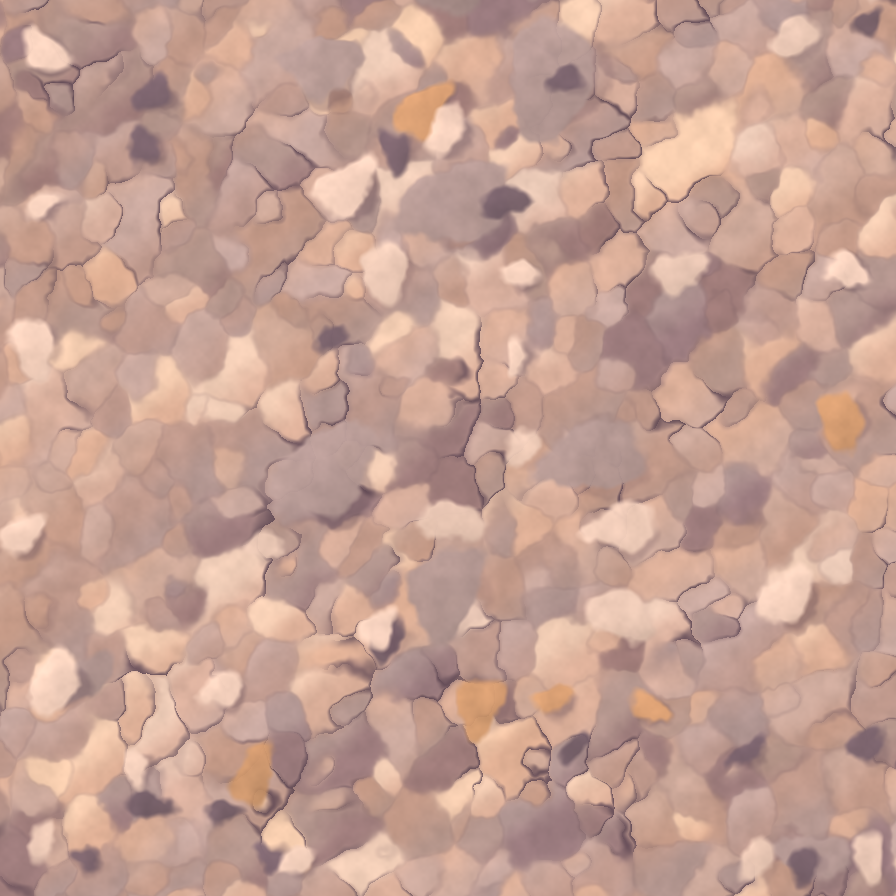
Reproduce this texture procedurally as a three.js fragment shader.

```glsl
// Soft-focus bed of peach, tan and grey gravel with scattered larger pebbles.
varying vec2 vUv;

const vec3 SHADOW = vec3(0.36, 0.27, 0.32);

// Sine-free hash: three random values per lattice point
vec3 hash3(vec2 p) {
  vec3 q = fract(p.xyx * vec3(0.1031, 0.1030, 0.0973));
  q += dot(q, q.yxz + 33.33);
  return fract((q.xxy + q.yzz) * q.zyx);
}

float noise(vec2 p) {
  vec2 i = floor(p);
  vec2 f = fract(p);
  f = f * f * (3.0 - 2.0 * f);
  float low = mix(hash3(i).x, hash3(i + vec2(1.0, 0.0)).x, f.x);
  float high = mix(hash3(i + vec2(0.0, 1.0)).x, hash3(i + 1.0).x, f.x);
  return mix(low, high, f.y);
}

float fbm(vec2 p) {
  float sum = 0.0;
  float amp = 0.5;
  for (int i = 0; i < 3; i++) {
    sum += amp * noise(p);
    p = p * 2.1 + 17.3;
    amp *= 0.5;
  }
  return sum / 0.875;
}

vec2 rotate(vec2 p, float angle) {
  float c = cos(angle);
  float s = sin(angle);
  return vec2(c * p.x + s * p.y, c * p.y - s * p.x);
}

// Stone colours from dusky to pale, spaced by their share of the area
vec3 stoneColor(float tone) {
  vec3 col = vec3(0.62, 0.485, 0.485);
  col = mix(col, vec3(0.71, 0.59, 0.56), smoothstep(0.02, 0.16, tone));
  col = mix(col, vec3(0.76, 0.60, 0.54), smoothstep(0.18, 0.37, tone));
  col = mix(col, vec3(0.81, 0.67, 0.62), smoothstep(0.38, 0.57, tone));
  col = mix(col, vec3(0.87, 0.69, 0.60), smoothstep(0.58, 0.78, tone));
  return mix(col, vec3(0.96, 0.81, 0.71), smoothstep(0.82, 0.97, tone));
}

// Packed stones: blended stretched cells of varied size, with dark crevices
vec3 gravel(vec2 uv, float scale, float softness) {
  vec2 p = uv * scale;
  vec2 cell = floor(p);
  float nearest = 9.0;
  float second = 9.0;
  vec2 nearestOffset = vec2(0.0);
  vec4 blend = vec4(0.0);
  for (int y = -2; y <= 2; y++) {
    for (int x = -2; x <= 2; x++) {
      vec2 id = cell + vec2(float(x), float(y));
      vec3 place = hash3(id + 3.0);
      vec3 look = hash3(id + 71.0);
      vec2 offset = p - id - place.xy;
      vec2 q = rotate(offset, 0.9 + 2.6 * (look.x - 0.5));
      float d = length(q * vec2(0.85, 1.25)) / mix(0.6, 1.45, place.z * place.z);
      float tone = look.y + 0.16 * dot(offset, vec2(-0.6, 0.8));
      tone += 0.35 * (noise(id * 0.3) - 0.5);
      vec3 tint = mix(vec3(0.98, 1.0, 1.035), vec3(1.015, 1.0, 0.965), look.z);
      float weight = exp(-d / softness);
      blend += weight * vec4(stoneColor(tone) * tint, 1.0);
      if (d < nearest) {
        second = nearest;
        nearest = d;
        nearestOffset = offset;
      } else if (d < second) {
        second = d;
      }
    }
  }
  float crevice = 1.0 - smoothstep(0.0, 0.2, second - nearest);
  float deep = smoothstep(0.52, 0.8, noise(uv * 13.0 + 5.0));
  deep *= smoothstep(-0.25, 0.45, nearestOffset.x - 0.4 * nearestOffset.y);
  return mix(blend.rgb / blend.a, SHADOW, crevice * (0.1 + 0.75 * deep));
}

// Sparse pebbles laid over the ground, each shaded along its right edge
vec3 scatter(vec3 ground, vec2 uv, float scale, float density, float radius, vec3 tint, float seed) {
  vec2 p = uv * scale + seed;
  vec2 cell = floor(p);
  float soft = 0.005 * scale;
  for (int y = -1; y <= 1; y++) {
    for (int x = -1; x <= 1; x++) {
      vec2 id = cell + vec2(float(x), float(y));
      vec3 place = hash3(id + seed);
      vec3 look = hash3(id + seed + 29.0);
      float present = step(place.z, density);
      vec2 offset = p - id - mix(vec2(0.25), vec2(0.75), place.xy);
      vec2 q = rotate(offset, 0.8 + 2.4 * (look.x - 0.5)) * vec2(0.8, 1.25);
      float corners = 1.0 + 0.12 * cos(3.0 * atan(q.y, q.x + 0.0001) + 6.28 * look.y);
      float size = radius * mix(0.6, 1.3, look.z) * corners;
      float body = 1.0 - smoothstep(-soft, soft, length(q) - size);
      float rim = 1.0 - smoothstep(-soft, soft, length(offset - vec2(0.07, -0.04)) - size);
      vec3 col = tint * (0.95 + 0.1 * look.y + 0.16 * dot(offset, vec2(-0.6, 0.8)));
      ground = mix(ground, SHADOW, 0.4 * rim * look.y * present);
      ground = mix(ground, col, body * present * 0.92);
    }
  }
  return ground;
}

void main() {
  // Bend the outlines so stones look chipped
  vec2 warp = vec2(fbm(vUv * 34.0), fbm(vUv * 34.0 + 41.0)) - 0.5;
  vec2 uv = vUv + 0.022 * warp;

  vec3 col = gravel(uv, 21.0, 0.065);
  col = scatter(col, uv, 7.0, 0.17, 0.31, vec3(0.71, 0.60, 0.58), 13.0);
  col = scatter(col, uv, 15.0, 0.06, 0.27, vec3(0.47, 0.38, 0.42), 37.0);
  col = scatter(col, uv, 12.0, 0.05, 0.27, vec3(0.85, 0.62, 0.44), 59.0);
  col = scatter(col, uv, 11.0, 0.13, 0.27, vec3(0.96, 0.82, 0.74), 83.0);

  // Mottled mineral grain
  col *= 1.0 + 0.13 * (fbm(vUv * 55.0 + 9.0) - 0.5);
  gl_FragColor = vec4(col, 1.0);
}
```
